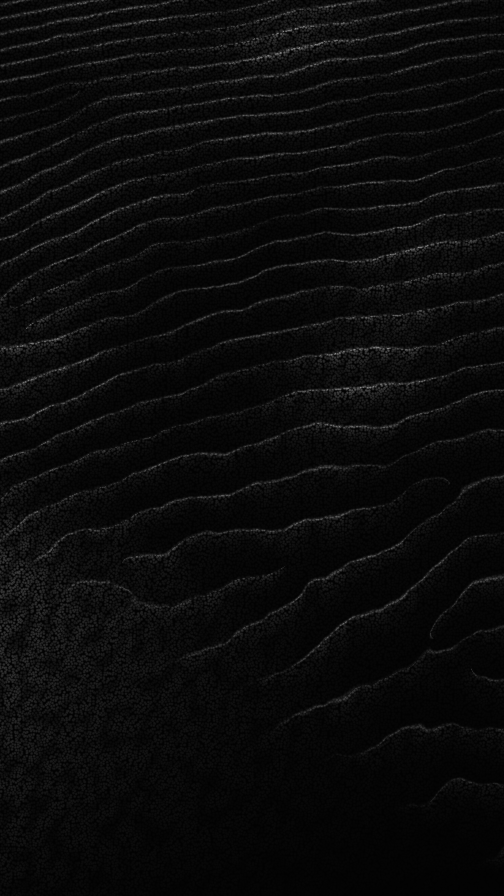
Give the GLSL for this texture, as a WebGL 1 fragment shader.

```glsl
precision highp float;
uniform vec2 u_resolution;

const vec3 SHADOW = vec3(0.018);
const vec3 LIGHT = vec3(0.25);
const float FAR_SPACING = 0.015;    // ripple distance at the top edge
const float SPACING_GROWTH = 0.055; // how fast ripples widen downwards
const float CREST_WIDTH = 0.0016;
const float GRAIN_SCALE = 330.0;
const float FUR_SCALE = 75.0;
const float FORKS = 9.0;
const float TAU = 6.2831853;

vec2 hash2(vec2 p) {
  vec2 k = vec2(dot(p, vec2(127.1, 311.7)), dot(p, vec2(269.5, 183.3)));
  return fract(sin(k) * 43758.545);
}

// Distance to the nearest scattered point
float cellular(vec2 p) {
  vec2 cell = floor(p);
  vec2 f = fract(p);
  float nearest = 2.0;
  for (int y = -1; y <= 1; y++) {
    for (int x = -1; x <= 1; x++) {
      vec2 o = vec2(float(x), float(y));
      vec2 d = o + hash2(cell + o) - f;
      nearest = min(nearest, dot(d, d));
    }
  }
  return sqrt(nearest);
}

float layeredSines(vec2 p) {
  float sum = 0.0;
  float amp = 0.5;
  for (int i = 0; i < 4; i++) {
    sum += amp * sin(p.x + 1.7 * sin(p.y * 0.8 + float(i)));
    p = mat2(1.3, 1.25, -1.25, 1.3) * p + 2.3;
    amp *= 0.55;
  }
  return sum;
}

float glow(vec2 p, vec2 center, vec2 size) {
  vec2 d = (p - center) / size;
  d.y -= 0.5 * d.x;
  return exp(-dot(d, d));
}

// Ripple phase grows downwards; whole numbers are crests
float ripplePhase(vec2 p, out float spacing) {
  float tilt = mix(1.0, 0.5, smoothstep(0.45, 1.0, p.y));
  float height = p.y - tilt * (0.46 * p.x - 0.2 * p.x * p.x);
  spacing = FAR_SPACING + SPACING_GROWTH * max(1.0 - height, 0.0);
  float phase = log(spacing) / SPACING_GROWTH;
  phase += 0.36 * layeredSines(p * vec2(13.0, 9.0));
  phase += 0.12 * layeredSines(p * vec2(44.0, 30.0) + 4.0);

  // Dislocations make crests fork and end
  for (float i = 0.0; i < FORKS; i++) {
    vec2 fork = hash2(vec2(i, 5.0)) * vec2(0.56, 0.8) + vec2(0.0, 0.18);
    vec2 d = p - fork;
    float turn = mod(i, 2.0) * 2.0 - 1.0;
    phase += turn * atan(d.y, d.x + 0.0001) / TAU;
  }
  return phase;
}

void main() {
  vec2 p = gl_FragCoord.xy / u_resolution.y;

  // Fine sand grain and slanted, fur-like streaks
  float grain = 1.9 * (1.0 - smoothstep(0.1, 0.8, cellular(p * GRAIN_SCALE)));
  vec2 slanted = mat2(0.85, 0.3, -0.53, 0.4) * p;
  float fur = 1.0 - smoothstep(0.1, 0.9, cellular(slanted * FUR_SCALE));

  // Crest line with a soft tail on its lower side
  float spacing;
  float t = fract(ripplePhase(p, spacing));
  float off = min(t, 1.0 - t) * spacing / CREST_WIDTH;
  float crest = exp(-off * off);
  float tail = exp(-4.5 * t) * smoothstep(1.0, 0.9, t);

  // Ripples fade into the smooth basin at the lower left
  float edge = p.y - 0.42 + 0.6 * p.x + 0.03 * layeredSines(p * 22.0);
  float rippled = smoothstep(-0.08, 0.07, edge);
  float basin = 1.0 - smoothstep(-0.06, 0.1, edge);

  // Broad light and breaks along the crests
  float patches = glow(p, vec2(0.33, 0.96), vec2(0.07, 0.03))
    + 0.8 * glow(p, vec2(0.40, 0.58), vec2(0.08, 0.07))
    + 0.6 * glow(p, vec2(0.48, 0.72), vec2(0.08, 0.04))
    + 0.6 * glow(p, vec2(0.04, 0.62), vec2(0.07, 0.07));
  float breaks = smoothstep(-0.7, 0.6, layeredSines(p * vec2(17.0, 38.0) + 8.0));
  float haze = 0.5 + 0.5 * layeredSines(p * vec2(9.0, 14.0) + 1.0);
  float far = smoothstep(0.5, 1.0, p.y);

  float light = rippled * crest * (0.18 + 0.5 * breaks) * (0.6 + 0.4 * grain);
  light += rippled * tail * grain * (0.06 + 0.22 * haze) * (0.5 + fur);
  light += patches * grain * (0.12 + 0.3 * tail) * (0.5 + fur);
  light += 0.05 * far * haze * grain;
  float basinLight = exp(-5.0 * p.x) * smoothstep(-0.15, 0.4, p.y);
  light += basin * basinLight * grain * (0.14 + 0.3 * fur);

  float floorTone = 0.5 + 0.5 * grain * smoothstep(-0.1, 0.5, p.y);
  gl_FragColor = vec4(SHADOW * floorTone + LIGHT * light, 1.0);
}
```
